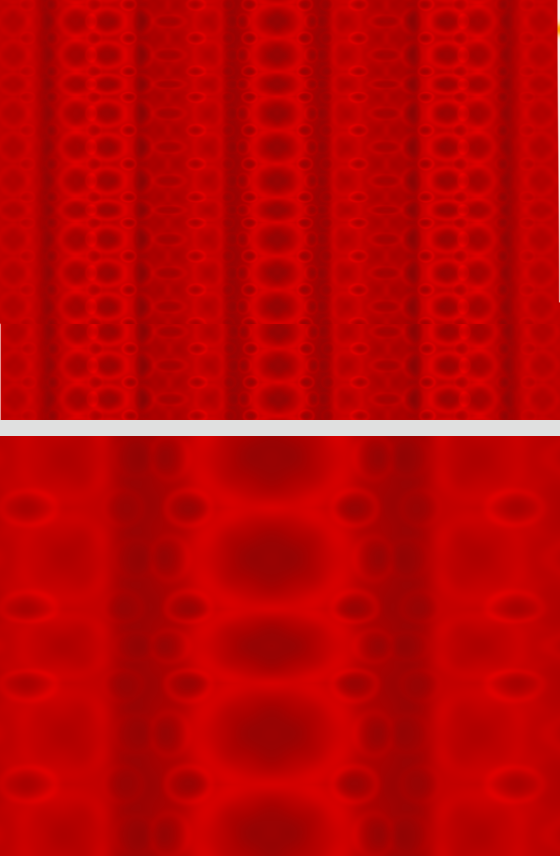
Top, the full canvas; bottom, a detail of the centre.
A Shadertoy shader for this pattern:

```glsl
// Mirrored red kaleidoscope bands: stacked soft ovals, lenses and dark columns.

const float TALL = 0.0802;    // height of a regular row
const float SHORT = 0.0590;   // height of every fourth row
const float SEAM = 0.771;     // break in the rows, measured from the top
const float PI = 3.14159265;

float hash(vec2 p) {
    return fract(sin(dot(p, vec2(127.1, 311.7))) * 43758.5453);
}

float noise(vec2 p) {
    vec2 i = floor(p), f = fract(p);
    f = f * f * (3.0 - 2.0 * f);
    return mix(mix(hash(i), hash(i + vec2(1, 0)), f.x),
               mix(hash(i + vec2(0, 1)), hash(i + vec2(1, 1)), f.x), f.y);
}

// Position within a row, from -1 to 1: three tall rows follow a short one.
float rowPosition(float top) {
    if (top > SEAM) return fract((top - 0.830) / TALL) * 2.0 - 1.0;
    float a = mod(top - 0.171, SHORT + 3.0 * TALL);
    float row = a < SHORT ? a / SHORT : fract((a - SHORT) / TALL);
    return row * 2.0 - 1.0;
}

// Soft vertical stripe.
float band(float d, float center, float width) {
    float q = (d - center) / width;
    return exp(-q * q);
}

// Dark oval with a bright rim.
float oval(vec2 p, float center, vec2 radius, float depth) {
    float r = length((p - vec2(center, 0.0)) / radius);
    float core = 1.0 - smoothstep(0.15, 1.15, r);
    float rim = exp(-14.0 * (r - 1.25) * (r - 1.25));
    return depth * (0.65 * rim - core);
}

// Column tones that run the full height.
float columns(float d) {
    float s = -0.125 * band(d, 0.104, 0.029);
    s += 0.050 * band(d, 0.135, 0.010);
    s += 0.035 * band(d, 0.178, 0.030);
    s -= 0.045 * band(d, 0.270, 0.055);
    s -= 0.110 * band(d, 0.325, 0.018);
    s += 0.045 * band(d, 0.357, 0.018);
    s -= 0.130 * band(d, 0.547, 0.022);
    s += 0.045 * band(d, 0.587, 0.013);
    return s;
}

// Ovals centred in the rows.
float rowOvals(vec2 p) {
    float s = oval(p, 0.000, vec2(0.046, 0.84), 0.145);
    s += oval(p, 0.081, vec2(0.012, 0.34), 0.065);
    s += oval(p, 0.108, vec2(0.013, 0.30), 0.035);
    s += oval(p, 0.165, vec2(0.027, 0.66), 0.060);
    s += oval(p, 0.257, vec2(0.030, 0.30), 0.060);
    s += oval(p, 0.322, vec2(0.020, 0.60), 0.060);
    s += oval(p, 0.403, vec2(0.034, 0.60), 0.125);
    s += oval(p, 0.443, vec2(0.010, 0.32), 0.055);
    s += oval(p, 0.477, vec2(0.032, 0.70), 0.095);
    s += oval(p, 0.547, vec2(0.016, 0.45), 0.030);
    return s + oval(p, 0.628, vec2(0.028, 0.66), 0.050);
}

// Small spots on the joins between rows.
float joinSpots(vec2 p) {
    float s = oval(p, 0.066, vec2(0.014, 0.28), 0.110);
    s += oval(p, 0.118, vec2(0.012, 0.28), 0.040);
    s += oval(p, 0.193, vec2(0.017, 0.27), 0.095);
    s += oval(p, 0.232, vec2(0.024, 0.50), 0.030);
    s += oval(p, 0.290, vec2(0.025, 0.50), 0.025);
    s += oval(p, 0.354, vec2(0.014, 0.27), 0.110);
    s += oval(p, 0.436, vec2(0.014, 0.30), 0.055);
    s += oval(p, 0.535, vec2(0.012, 0.30), 0.035);
    s += 0.070 * band(p.x, 0.477, 0.025) * band(p.y, 0.0, 0.30);
    return s + oval(p, 0.595, vec2(0.014, 0.28), 0.045);
}

void mainImage(out vec4 fragColor, in vec2 fragCoord) {
    vec2 uv = fragCoord / iResolution.y;
    float width = iResolution.x / iResolution.y;
    float pixel = 1.0 / iResolution.y;
    float top = 1.0 - uv.y;
    float below = smoothstep(-pixel, pixel, top - SEAM);

    // Mirror the columns; the part below the seam is shifted slightly.
    float d = abs(uv.x - width * 0.495 - 0.0035 * below);
    float v = rowPosition(top);
    vec2 cell = vec2(d, abs(v));
    vec2 join = vec2(d, 1.0 - abs(v));

    // Layer the motifs, then a faint lattice and mottling.
    float red = 0.735 + columns(d) + rowOvals(cell) + joinSpots(join);
    red += 0.013 * cos(d * 170.0) * cos(2.0 * PI * v);
    red += 0.016 * (noise(vec2(d * 65.0, top * 50.0)) - 0.5);
    red = clamp(red, 0.54, 0.90);
    vec3 color = vec3(red, 0.012 * smoothstep(0.68, 0.58, red), 0.0);
    color.b = color.g;

    // Worn pale slivers along the sides.
    float rightWear = mix(0.006, 0.002, smoothstep(0.0, 0.72, top));
    float right = smoothstep(-pixel, pixel, uv.x - width + rightWear);
    right *= 1.0 - smoothstep(0.72 - pixel, 0.72 + pixel, top);
    float left = (1.0 - smoothstep(0.0015 - pixel, 0.0015 + pixel, uv.x)) * below;
    vec3 paper = mix(vec3(1.0, 0.96, 0.94), vec3(1.0, 0.65, 0.05), band(top, 0.07, 0.015));
    color = mix(color, paper, max(left, right));

    fragColor = vec4(color, 1.0);
}
```
